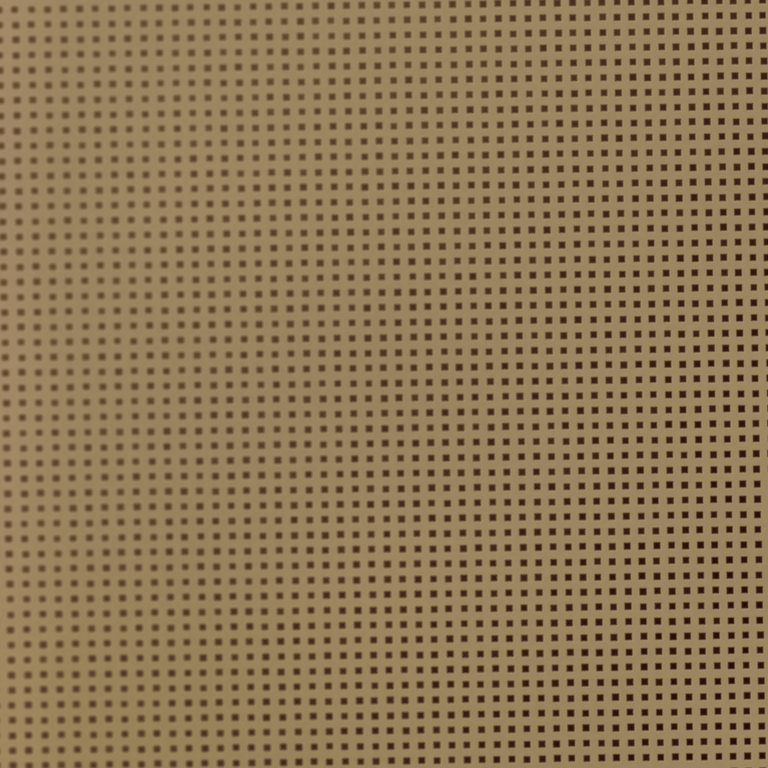
Reproduce this pattern procedurally as a WebGL 1 fragment shader.

```glsl
precision highp float;
uniform vec2 u_resolution;

const vec3 SHEET = vec3(0.61, 0.52, 0.38);
const vec3 FADED_HOLE = vec3(0.39, 0.29, 0.18);
const vec3 DEEP_HOLE = vec3(0.15, 0.055, 0.015);
const float ROWS = 50.8;

float hash(vec2 p) {
  vec3 q = fract(vec3(p.xyx) * 0.1031);
  q += dot(q, q.yzx + 33.33);
  return fract((q.x + q.y) * q.z);
}

float valueNoise(vec2 p) {
  vec2 i = floor(p);
  vec2 f = fract(p);
  f = f * f * (3.0 - 2.0 * f);
  float low = mix(hash(i), hash(i + vec2(1.0, 0.0)), f.x);
  float high = mix(hash(i + vec2(0.0, 1.0)), hash(i + 1.0), f.x);
  return mix(low, high, f.y);
}

float roundedBox(vec2 p, float halfSize, float radius) {
  vec2 d = abs(p) - halfSize + radius;
  return length(max(d, 0.0)) + min(max(d.x, d.y), 0.0) - radius;
}

float coverage(float distance, float blur) {
  return 1.0 - smoothstep(-blur, blur, distance);
}

// Slightly skewed lattice whose columns tighten toward the right; y runs down.
vec2 latticeCoord(vec2 p) {
  float x = p.x - 0.019 * p.y;
  float column = x * (47.3 + 3.0 * x) - 0.42;
  float row = (p.y + 0.013 * p.x) * ROWS - 0.17;
  return vec2(column, row);
}

// Uneven light with a warm, paler left edge and fine grain.
vec3 sheetColor(vec2 p) {
  float cloud = valueNoise(p * 4.0 + 7.0) - 0.5;
  float grain = valueNoise(p * 190.0) - 0.5;
  vec3 color = SHEET * (1.0 + 0.035 * cloud + 0.025 * grain);
  float edge = 1.0 - smoothstep(0.0, 0.1, p.x);
  color += edge * vec3(0.025, 0.014, 0.02);
  color.b -= 0.025 * smoothstep(0.55, 1.0, p.y) * (1.0 - p.x);
  return color;
}

void main() {
  vec2 p = gl_FragCoord.xy / u_resolution;
  p.y = 1.0 - p.y;
  vec2 lattice = latticeCoord(p);
  vec2 id = floor(lattice);
  vec2 jitter = vec2(hash(id), hash(id + 61.0)) - 0.5;
  vec2 local = fract(lattice) - 0.5 - 0.06 * jitter;

  // Focus improves to the right, contrast to the lower right.
  float focus = smoothstep(0.0, 0.95, p.x);
  float depth = smoothstep(0.1, 1.25, 0.8 * p.x + 0.4 * p.y);
  float pixel = ROWS / min(u_resolution.x, u_resolution.y);
  float blur = max(mix(0.18, 0.09, focus), 0.7 * pixel);
  float halfSize = mix(0.205, 0.215, focus) + 0.025 * (hash(id + 17.0) - 0.5);
  float radius = mix(0.15, 0.04, focus);

  vec3 color = sheetColor(p);

  // Lit lower-right rim beneath the opening.
  float rim = coverage(roundedBox(local - 0.08, halfSize, radius), blur);
  color += rim * mix(0.015, 0.05, focus);

  float hole = coverage(roundedBox(local, halfSize, radius), blur);
  float tone = clamp(depth + 0.16 * (hash(id + 29.0) - 0.5), 0.0, 1.0);
  color = mix(color, mix(FADED_HOLE, DEEP_HOLE, tone), hole);
  gl_FragColor = vec4(color, 1.0);
}
```
